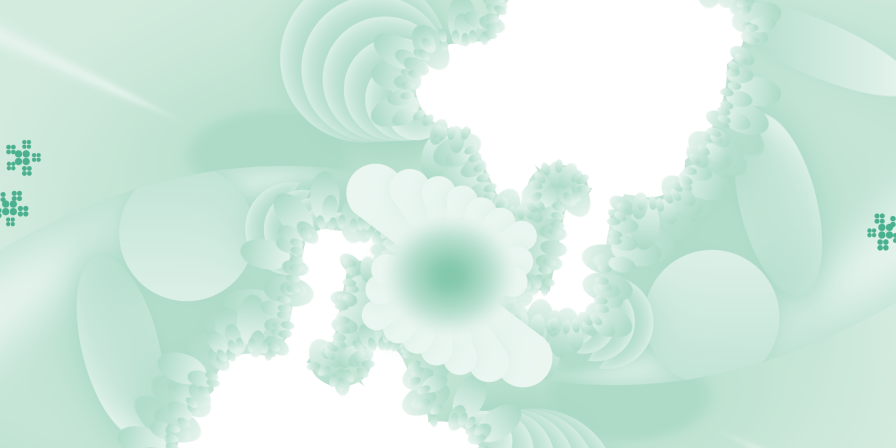
Write a WebGL 1 fragment shader that draws this background.

```glsl
precision highp float;

uniform vec2 u_resolution;

const vec3 PALE = vec3(0.92, 0.965, 0.945);
const vec3 MINT = vec3(0.80, 0.91, 0.85);
const vec3 DEEP = vec3(0.66, 0.85, 0.77);
const vec3 CORE = vec3(0.52, 0.79, 0.68);
const vec3 CLOVER = vec3(0.29, 0.69, 0.56);

float px;

vec2 hash2(vec2 p) {
  return fract(sin(vec2(dot(p, vec2(127.1, 311.7)), dot(p, vec2(269.5, 183.3)))) * 43758.5453);
}

float fill(float d) { return 1.0 - smoothstep(-px, px, d); }

float capsule(vec2 p, vec2 a, vec2 b, float r) {
  vec2 ab = b - a;
  return length(p - a - ab * clamp(dot(p - a, ab) / dot(ab, ab), 0.0, 1.0)) - r;
}

float leaf(vec2 p, vec2 axis, vec2 radii) {
  vec2 u = normalize(axis);
  vec2 v = vec2(dot(p, u), dot(p, vec2(-u.y, u.x)));
  return (length(v / radii) - 1.0) * min(radii.x, radii.y);
}

// Colours one shape, with a soft shadow around it
void layer(inout vec3 col, float d, float tone, float shadow) {
  col = mix(col, DEEP, shadow * exp(-8.0 * max(d, 0.0)));
  col = mix(col, mix(DEEP, PALE, clamp(tone, 0.0, 1.0)), fill(d));
}

// Signed distance to the white openings, negative inside
float openingHalf(vec2 p) {
  float d = length(p - vec2(1.35, 1.77)) - 1.0;
  d = min(d, capsule(p, vec2(0.08, 1.62), vec2(1.0, 1.7), 0.34));
  d = min(d, capsule(p, vec2(0.38, 1.25), vec2(0.58, 0.8), 0.17));
  d = min(d, capsule(p, vec2(1.5, 1.0), vec2(1.72, 0.97), 0.27));
  d = min(d, capsule(p, vec2(1.9, 2.1), vec2(2.18, 2.1), 0.32));
  d = max(d, 0.25 - length((p - vec2(0.93, 0.75)) * vec2(0.85, 1.1)));
  d = min(d, capsule(p, vec2(1.18, 0.48), vec2(1.05, -0.2), 0.17));
  d = min(d, capsule(p, vec2(1.0, -0.27), vec2(0.7, -0.24), 0.09));
  return min(d, capsule(p, vec2(1.22, 0.5), vec2(1.38, 0.75), 0.1));
}

float opening(vec2 p) { return min(openingHalf(p), openingHalf(-p)) - 0.03; }

// Arches, leaves and feathers of one side
void scenery(inout vec3 col, vec2 p) {
  float e = length((p - vec2(-1.55, 1.03)) / vec2(0.72, 0.4));
  col = mix(col, DEEP, 0.5 * exp(-0.22 * e * e));
  col = mix(col, DEEP, 0.7 * (1.0 - smoothstep(0.8, 1.1, e)));

  // Tapered streak
  float reach = max(-p.x - 2.2, 0.0);
  float s = (p.y - 1.28 - 0.47 * reach) / (0.015 + 0.05 * reach);
  col = mix(col, PALE, 0.7 * exp(-s * s) * smoothstep(0.0, 0.7, reach));

  // Sweeping arch with a bright ridge
  float h = 0.94 - 0.12 * (p.x + 1.4) * (p.x + 1.4) - p.y;
  float u = h / (0.12 + 0.32 * max(-p.x - 1.0, 0.0)) - 0.5;
  float under = smoothstep(-px, px, h) * smoothstep(0.7, 1.5, -p.x);
  col = mix(col, mix(DEEP, PALE, 0.3 + 0.65 * exp(-5.0 * u * u)), under * exp(-0.35 * max(h, 0.0)));

  layer(col, leaf(p - vec2(-3.15, -1.95), vec2(-1.0, 0.42), vec2(0.9, 0.24)), 0.5 - 0.5 * (p.x + 3.1), 0.3);
  float blade = leaf(p - vec2(-2.82, -0.61), vec2(0.25, -1.0), vec2(0.8, 0.33));
  layer(col, blade, 0.45 - 0.45 * (p.y + 0.4) + 0.2 * exp(9.0 * blade), 0.6);

  // Fan beside the opening
  for (int i = 0; i < 6; i++) {
    float t = float(i) / 5.0;
    vec2 v = p - mix(vec2(-2.3, -1.35), vec2(-1.6, -0.3), t);
    float d = leaf(v, vec2(1.0, -0.75 + 0.5 * t), vec2(0.48 - 0.14 * t, 0.17));
    layer(col, d, 0.5 + 0.9 * v.x, 0.45);
  }
  float disc = max(length(p - vec2(-2.25, 0.36)) - 0.58, -h);
  layer(col, disc, 0.6 - 0.35 * (p.y - 0.3), 0.55 * under);

  // Curled feathers
  for (int i = 0; i < 5; i++) {
    float t = float(i) / 4.0;
    float d = length(p - mix(vec2(-1.35, 0.4), vec2(-0.95, 0.38), t)) - mix(0.4, 0.16, t);
    d = max(d, 0.05 - length(p - mix(vec2(-1.1, 0.62), vec2(-0.8, 0.5), t)) + mix(0.2, 0.05, t));
    layer(col, d, 0.1 + 0.75 * exp(9.0 * d), 0.3);
  }
  for (int i = 0; i < 6; i++) {
    float t = float(i) / 5.0;
    float d = length(p - mix(vec2(-0.73, 1.86), vec2(-0.28, 1.42), t)) - mix(0.72, 0.26, t);
    layer(col, d, 0.1 + 0.75 * exp(6.0 * d), 0.4);
  }
}

// Scattered petals that point out over the rim of the openings
void rimPetals(inout vec3 col, vec2 q, float size) {
  if (abs(opening(q)) > 2.0 * size) return;
  for (int j = -1; j <= 1; j++) {
    for (int i = -1; i <= 1; i++) {
      vec2 id = floor(q / size) + vec2(float(i), float(j));
      vec2 c = (id + 0.2 + 0.6 * hash2(id)) * size;
      float w = opening(c);
      if (w > 0.1 * size && w < 1.1 * size) {
        vec2 inward = vec2(opening(c + vec2(0.02, 0.0)), opening(c + vec2(0.0, 0.02))) - w;
        inward += 0.0001;
        float d = leaf(q - c, inward, vec2(0.72, 0.42) * size);
        layer(col, d, 0.5 - 0.6 * dot(q - c, normalize(inward)) / size, 0.0);
      }
    }
  }
}

// Central bloom: tapered petals on both sides of a glowing heart
void bloom(inout vec3 col, vec2 q) {
  for (int i = 0; i < 18; i++) {
    float k = mod(float(i), 9.0);
    float a = 2.3 - 0.3 * k + (i > 8 ? 3.14159 : 0.0);
    float w = 0.13 + 0.12 * exp(-k);
    float len = 0.66 + 0.54 * exp(-0.5 * k) + 0.15 * exp(-(k - 6.0) * (k - 6.0)) - w;
    vec2 dir = vec2(cos(a), sin(a));
    float t = clamp(dot(q, dir) / len, 0.0, 1.0);
    float d = length(q - dir * len * t) - w * (0.25 + 0.75 * t);
    layer(col, d, 0.9 + 0.1 * t, 0.12 * exp(-12.0 * max(d, 0.0)));
  }
  float r = length(q * vec2(0.95, 1.05));
  col = mix(col, PALE, 1.0 - smoothstep(0.42, 0.68, r));
  col = mix(col, DEEP, 0.95 * (1.0 - smoothstep(0.24, 0.58, r)));
  col = mix(col, CORE, 1.0 - smoothstep(0.05, 0.32, r));
}

void clovers(inout vec3 col, vec2 q) {
  for (int k = 0; k < 3; k++) {
    vec2 c = k == 0 ? vec2(-3.66, 1.01) : (k == 1 ? vec2(-3.77, 0.58) : vec2(3.74, 0.38));
    for (int i = 0; i < 6; i++) {
      float a = 1.26 * float(i) + float(k);
      float r = i == 0 ? 0.065 : 0.035 + 0.015 * hash2(vec2(float(i), float(k))).x;
      vec2 v = q - c - (i == 0 ? vec2(0.0) : 0.12 * vec2(cos(a), sin(a)));
      col = mix(col, CLOVER, fill(length(abs(v) - 0.5 * r) - 0.48 * r));
      col = mix(col, MINT, fill(length(v) - 0.15 * r));
    }
  }
}

void main() {
  vec2 q = (gl_FragCoord.xy / u_resolution.y - vec2(1.003, 0.385)) * 3.84;
  px = 2.9 / u_resolution.y;
  vec3 col = mix(MINT, PALE, 0.25 * smoothstep(2.0, 4.0, length(q)));
  scenery(col, q);
  scenery(col, -q);
  col = mix(col, vec3(1.0), fill(opening(q)));
  rimPetals(col, q, 0.3);
  rimPetals(col, q, 0.16);
  rimPetals(col, q, 0.08);
  bloom(col, q);
  clovers(col, q);
  gl_FragColor = vec4(col, 1.0);
}
```
